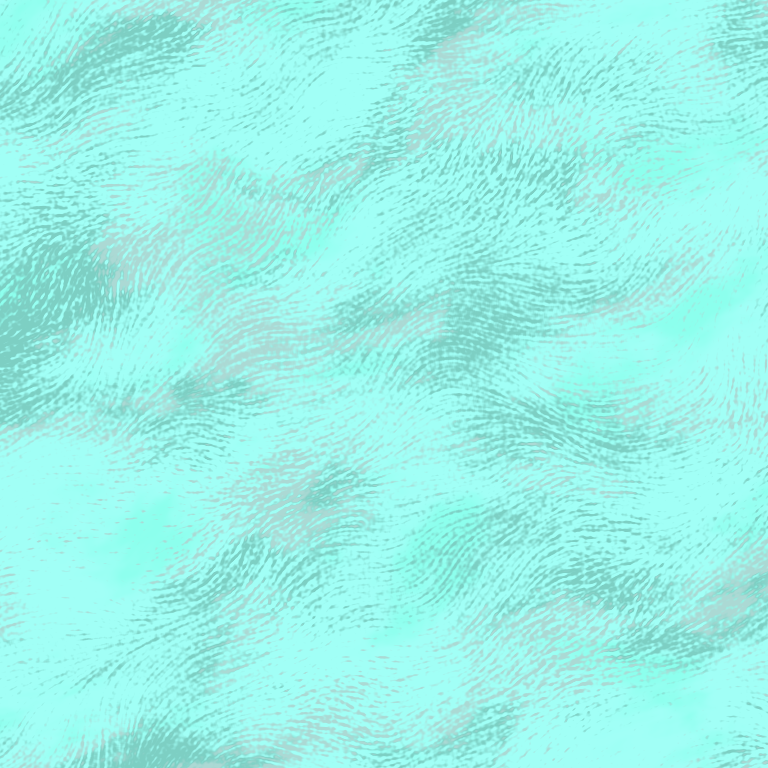
Write a three.js fragment shader that draws this texture.

```glsl
varying vec2 vUv;

const vec3 PALE_AQUA = vec3(0.63, 1.00, 0.965);
const vec3 TURQUOISE = vec3(0.55, 1.00, 0.93);
const vec3 DEEP_TEAL = vec3(0.49, 0.81, 0.765);
const vec3 CHALK_GREY = vec3(0.67, 0.85, 0.83);

const float STROKE_ANGLE = 0.45;    // main brush direction, radians
const float STROKE_SWAY = 1.7;      // how far strokes turn from it
const float SWAY_SCALE = 3.6;
const float CURL = 0.8;             // smaller turns within a stroke
const float CURL_SCALE = 9.0;
const vec2 PATCH_SCALE = vec2(3.2, 6.2);
const float PATCH_CONTRAST = 3.3;
const float COVERAGE = 0.72;        // share of pale paint on top
const float BRISTLE_SCALE = 205.0;
const float BRISTLE_CONTRAST = 10.0;
const float SPECK_SCALE = 170.0;
const float SPECK_CONTRAST = 2.0;
const float SHORT_STEP = 0.0009;
const float LONG_STEP = 0.003;
const int STEPS_PER_SIDE = 6;
const float EDGE_SOFTNESS = 1.35;

vec2 gradientAt(vec2 cell) {
  vec3 h = fract(cell.xyx * vec3(0.1031, 0.1030, 0.0973));
  h += dot(h, h.yzx + 33.33);
  float angle = 6.2832 * fract((h.x + h.y) * h.z);
  return vec2(cos(angle), sin(angle));
}

float gradientNoise(vec2 p) {
  vec2 i = floor(p);
  vec2 f = p - i;
  vec2 u = f * f * f * (f * (f * 6.0 - 15.0) + 10.0);
  vec2 e = vec2(1.0, 0.0);
  float low = mix(dot(gradientAt(i), f), dot(gradientAt(i + e), f - e), u.x);
  float high = mix(dot(gradientAt(i + e.yx), f - e.yx),
                   dot(gradientAt(i + e.xx), f - e.xx), u.x);
  return mix(low, high, u.y);
}

float fractalNoise(vec2 p) {
  float sum = 0.0;
  float weight = 1.0;
  for (int i = 0; i < 5; i++) {
    sum += weight * gradientNoise(p);
    p = p * 2.1 + 17.3;
    weight *= 0.55;
  }
  return sum;
}

vec2 strokeDirection(vec2 p) {
  float angle = STROKE_ANGLE + STROKE_SWAY * gradientNoise(p * SWAY_SCALE + 41.0)
              + CURL * gradientNoise(p * CURL_SCALE + 29.0);
  return vec2(cos(angle), sin(angle));
}

// Smears fine grain along the curved brush direction
float bristles(vec2 p, float stepLength) {
  float sum = gradientNoise(p * BRISTLE_SCALE);
  for (int side = 0; side < 2; side++) {
    float heading = float(side) * 2.0 - 1.0;
    vec2 q = p;
    for (int i = 0; i < STEPS_PER_SIDE; i++) {
      q += heading * stepLength * strokeDirection(q);
      sum += gradientNoise(q * BRISTLE_SCALE);
    }
  }
  return sum / float(2 * STEPS_PER_SIDE + 1);
}

// Broad patches elongated along the main brush direction
float patches(vec2 p, float seed) {
  float c = cos(STROKE_ANGLE * 0.7);
  float s = sin(STROKE_ANGLE * 0.7);
  vec2 along = vec2(c * p.x + s * p.y, c * p.y - s * p.x);
  return fractalNoise(along * PATCH_SCALE + seed);
}

void main() {
  vec2 p = vUv;
  vec2 warp = vec2(gradientNoise(p * 4.0 + 7.0), gradientNoise(p * 4.0 + 23.0));
  vec2 bent = p + 0.07 * warp;

  // Dry brush marks, long in some places and stippled in others
  float reach = smoothstep(-0.3, 0.3, gradientNoise(p * 4.5 + 61.0));
  float stepLength = mix(SHORT_STEP, LONG_STEP, reach);
  float bristle = BRISTLE_CONTRAST * bristles(p, stepLength);
  float speck = SPECK_CONTRAST * gradientNoise(p * SPECK_SCALE + 5.0);
  float grain = bristle + speck;

  // Underpaint of teal with chalky grey areas
  float chalk = 4.5 * patches(bent, 83.0) - 0.45 - 0.3 * grain;
  vec3 underpaint = mix(DEEP_TEAL, CHALK_GREY, smoothstep(-0.5, 0.5, chalk));

  // Pale top coat, tinted turquoise in a few soft areas
  float tint = smoothstep(0.1, 0.6, patches(bent, 137.0));
  vec3 topcoat = mix(PALE_AQUA, TURQUOISE, tint);

  float cover = COVERAGE + PATCH_CONTRAST * patches(bent, 11.0) + grain;
  float paint = smoothstep(-EDGE_SOFTNESS, EDGE_SOFTNESS, cover);
  gl_FragColor = vec4(mix(underpaint, topcoat, paint), 1.0);
}
```
